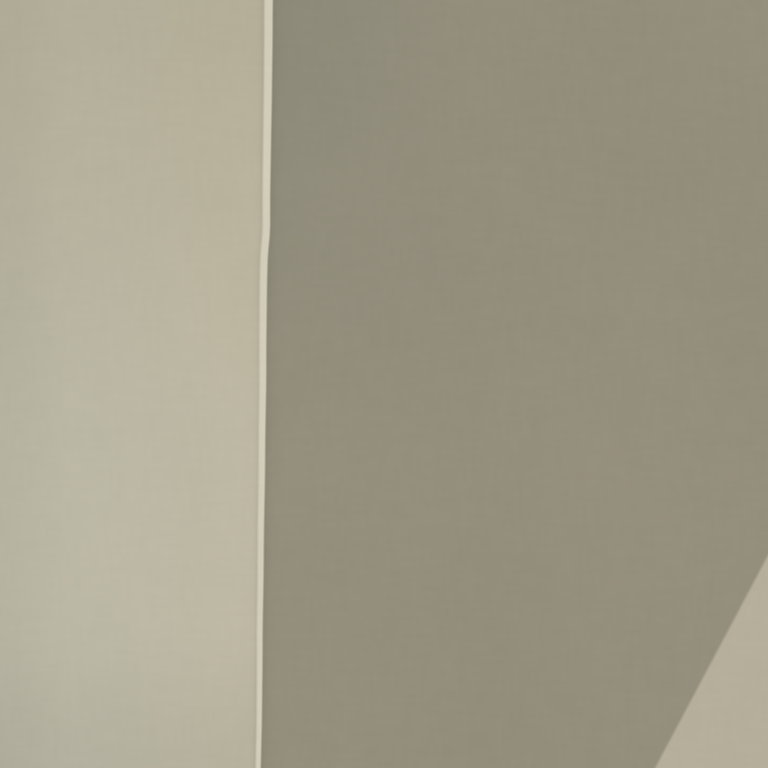
This background is drawn by a three.js fragment shader. Its source:

```glsl
varying vec2 vUv;

const vec3 LIT_TOP = vec3(0.705, 0.685, 0.605);
const vec3 LIT_LOW = vec3(0.738, 0.722, 0.650);
const vec3 SHADE = vec3(0.580, 0.557, 0.487);
const vec3 SHADE_COOL = vec3(0.555, 0.545, 0.478);
const vec3 RIDGE = vec3(0.830, 0.815, 0.740);
const vec3 SUN_PATCH = vec3(0.712, 0.685, 0.607);

float hash(vec2 p) {
  return fract(sin(dot(p, vec2(127.1, 311.7))) * 43758.5453);
}

float valueNoise(vec2 p) {
  vec2 cell = floor(p);
  vec2 f = fract(p);
  f = f * f * (3.0 - 2.0 * f);
  float low = mix(hash(cell), hash(cell + vec2(1.0, 0.0)), f.x);
  float high = mix(hash(cell + vec2(0.0, 1.0)), hash(cell + vec2(1.0, 1.0)), f.x);
  return mix(low, high, f.y);
}

float fbm(vec2 p) {
  float sum = 0.0;
  float amplitude = 0.5;
  for (int i = 0; i < 4; i++) {
    sum += amplitude * (valueNoise(p) - 0.5);
    p = p * 2.03 + 7.3;
    amplitude *= 0.5;
  }
  return sum;
}

// Smooth step up across an edge at zero distance
float edgeMask(float dist, float blur) {
  return smoothstep(-blur, blur, dist);
}

// Signed distance to the line through a and b, positive on its right
float lineSide(vec2 p, vec2 a, vec2 b) {
  vec2 along = normalize(b - a);
  return dot(p - a, vec2(along.y, -along.x));
}

// Horizontal place of the corner, leaning with a small kink
float cornerX(float y) {
  float kink = 0.0025 * smoothstep(0.66, 0.71, y);
  float wobble = 0.0008 * (valueNoise(vec2(y * 16.0, 3.0)) - 0.5);
  return 0.340 + 0.0130 * y + kink + wobble;
}

vec3 litWall(vec2 p) {
  vec3 color = mix(LIT_LOW, LIT_TOP, smoothstep(0.35, 1.05, p.y));
  color *= 1.0 - 0.035 * smoothstep(0.2, 0.0, p.y);
  color *= 1.0 - 0.025 * smoothstep(0.1, 0.0, p.x);
  float warmth = smoothstep(0.12, 0.34, p.x);
  return color + vec3(0.006, 0.0, -0.008) * warmth;
}

vec3 shadedWall(vec2 p) {
  float cool = smoothstep(0.65, 0.33, p.x) * smoothstep(0.3, 1.0, p.y);
  return mix(SHADE, SHADE_COOL, cool);
}

// Faint mottling and woven grain
vec3 plaster(vec2 p) {
  float blotch = fbm(p * 5.0);
  float weave = valueNoise(p * vec2(180.0, 45.0)) + valueNoise(p * vec2(45.0, 180.0)) - 1.0;
  return vec3(0.020, 0.012, 0.010) * blotch + 0.006 * weave;
}

void main() {
  vec2 p = vUv;
  float fromCorner = p.x - cornerX(p.y);
  float ridgeWidth = mix(0.0065, 0.0110, p.y);

  // Wall in shade, darkest beside the corner
  vec3 shade = shadedWall(p);
  shade *= 1.0 - 0.07 * exp(-max(fromCorner, 0.0) / 0.006);

  // Sunlit patch with a soft diagonal edge
  float patchSide = lineSide(p, vec2(0.853, 0.0), vec2(1.0, 0.277));
  shade = mix(shade, SUN_PATCH, edgeMask(patchSide, 0.0028));

  // Lit wall and the bright ridge along the corner
  vec3 lit = litWall(p);
  float ridgeMask = edgeMask(fromCorner + ridgeWidth, 0.0022);
  lit *= 1.0 - 0.04 * exp(-abs(fromCorner + ridgeWidth + 0.002) / 0.003);
  lit = mix(lit, RIDGE, 0.9 * ridgeMask);

  vec3 color = mix(lit, shade, edgeMask(fromCorner, 0.0018));
  gl_FragColor = vec4(color + plaster(p), 1.0);
}
```
